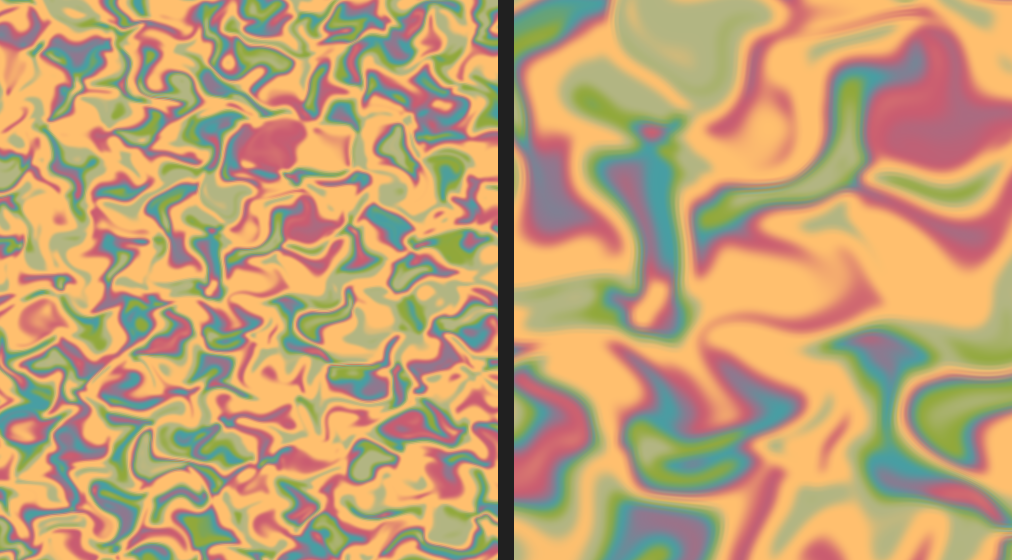
Left, the full canvas; right, a detail of the centre.
Give the GLSL for this background, as a WebGL 1 fragment shader.

```glsl
precision highp float;
// Marbled swirls of orange, rose, teal and green made by folding gradient noise.

#define CELLS vec2(12.0, 15.0) // noise cells per canvas height, x and y
#define FOLD_COARSE 1.0        // strength of the first fold
#define FOLD_FINE 0.55         // strength of the second fold
#define FINE_SCALE 1.6         // frequency of the second fold
#define BAND_COUNT 1.6         // palette cycles per unit of noise
#define SOFTNESS 0.0026        // spacing of the blur samples
#define ORANGE vec3(1.00, 0.75, 0.43)
#define ROSE   vec3(0.79, 0.36, 0.44)
#define MAUVE  vec3(0.56, 0.47, 0.56)
#define TEAL   vec3(0.28, 0.62, 0.64)
#define GREEN  vec3(0.57, 0.66, 0.23)
#define SAGE   vec3(0.70, 0.71, 0.51)

uniform vec2 u_resolution;

// Random unit gradient for a lattice point
vec2 latticeGradient(vec2 cell) {
  vec3 h = fract(cell.xyx * vec3(0.1031, 0.1030, 0.0973));
  h += dot(h, h.yzx + 33.33);
  float angle = 6.28319 * fract((h.x + h.y) * h.z);
  return vec2(cos(angle), sin(angle));
}

float gradientNoise(vec2 p) {
  vec2 cell = floor(p);
  vec2 f = p - cell;
  vec2 ease = f * f * f * (f * (f * 6.0 - 15.0) + 10.0);
  vec2 e = vec2(1.0, 0.0);
  float a = dot(latticeGradient(cell), f);
  float b = dot(latticeGradient(cell + e.xy), f - e.xy);
  float c = dot(latticeGradient(cell + e.yx), f - e.yx);
  float d = dot(latticeGradient(cell + e.xx), f - e.xx);
  return mix(mix(a, b, ease.x), mix(c, d, ease.x), ease.y);
}

vec2 noisePair(vec2 p) {
  return vec2(gradientNoise(p + 17.3), gradientNoise(p + vec2(71.6, 43.9)));
}

// Cyclic palette with soft transitions; the phase runs from 0 to 1
vec3 marblePalette(float phase) {
  vec3 color = mix(ORANGE, ROSE, smoothstep(0.22, 0.40, phase));
  color = mix(color, MAUVE, smoothstep(0.40, 0.50, phase));
  color = mix(color, TEAL, smoothstep(0.50, 0.59, phase));
  color = mix(color, GREEN, smoothstep(0.61, 0.71, phase));
  color = mix(color, SAGE, smoothstep(0.73, 0.84, phase));
  return mix(color, ORANGE, smoothstep(0.90, 1.0, phase));
}

vec3 marble(vec2 uv) {
  vec2 p = uv * CELLS + 100.0;
  p += FOLD_COARSE * noisePair(p);
  p += FOLD_FINE * noisePair(p * FINE_SCALE);
  return marblePalette(fract(gradientNoise(p) * BAND_COUNT + 0.12));
}

void main() {
  // Weighted 3 x 3 blur softens the tightly folded bands
  vec3 color = vec3(0.0);
  vec2 uv = gl_FragCoord.xy / u_resolution.y;
  for (int j = -1; j <= 1; j++) {
    for (int i = -1; i <= 1; i++) {
      vec2 offset = vec2(float(i), float(j));
      vec2 weight = 0.5 - 0.25 * abs(offset);
      color += weight.x * weight.y * marble(uv + offset * SOFTNESS);
    }
  }
  gl_FragColor = vec4(color, 1.0);
}
```
